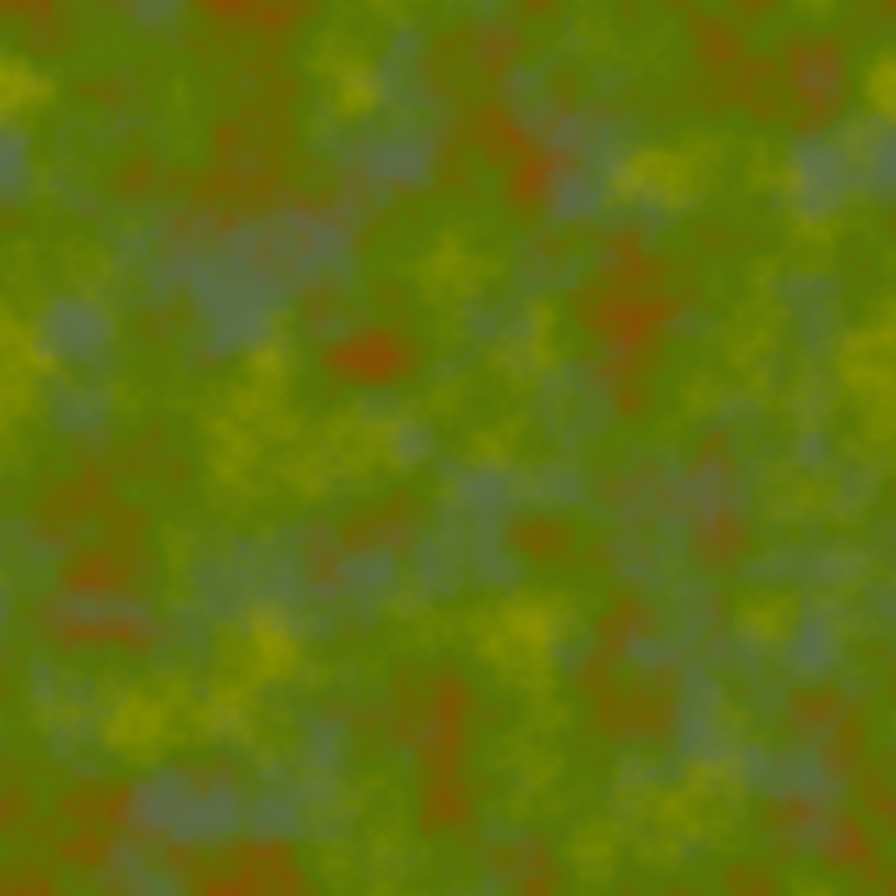
A Shadertoy shader for this texture:

```glsl
const vec3 GREEN = vec3(0.342, 0.455, 0.015);
const vec3 YELLOW = vec3(0.53, 0.565, 0.00);
const vec3 RUST = vec3(0.51, 0.315, 0.01);
const vec3 SLATE = vec3(0.36, 0.43, 0.36);

const int PATCH_CELLS = 10;      // repeats of the largest patches per tile
const int HAZE_CELLS = 11;       // repeats of the bluish haze per tile
const int OCTAVES = 5;
const float NOISE_SPREAD = 0.125; // standard deviation of the layered noise
const float COLOUR_REACH = 2.6;   // deviations needed for a pure colour
const float COLOUR_CURVE = 1.2;
const float HAZE_REACH = 3.0;
const float HAZE_STRENGTH = 0.75;

// Integer hash of a lattice point, 0 to 1
float hash(ivec2 p, int seed) {
    uint h = uint(p.x) * 1597u + uint(p.y) * 51749u + uint(seed) * 7919u;
    h = (h ^ (h >> 15)) * 73471u;
    h = (h ^ (h >> 13)) * 92821u;
    h = (h ^ (h >> 16)) * 68917u;
    h ^= h >> 15;
    return float(h & 65535u) / 65535.0;
}

// Value noise that wraps after a whole number of cells
float wrappedNoise(vec2 uv, int cells, int seed) {
    vec2 p = uv * float(cells);
    vec2 f = fract(p);
    ivec2 a = ivec2(floor(p)) % cells;
    ivec2 b = (a + 1) % cells;
    f = f * f * (3.0 - 2.0 * f);
    float low = mix(hash(a, seed), hash(ivec2(b.x, a.y), seed), f.x);
    float high = mix(hash(ivec2(a.x, b.y), seed), hash(b, seed), f.x);
    return mix(low, high, f.y);
}

// Layered noise, in standard deviations around zero
float cloud(vec2 uv, int cells, int seed) {
    float sum = 0.0, total = 0.0, weight = 1.0;
    for (int i = 0; i < OCTAVES; i++) {
        sum += weight * wrappedNoise(uv, cells, seed + i);
        total += weight;
        weight *= 0.5;
        cells *= 2;
    }
    return (sum / total - 0.5) / NOISE_SPREAD;
}

void mainImage(out vec4 fragColor, in vec2 fragCoord) {
    vec2 uv = fragCoord / iResolution.xy;

    // Rust in the hollows, green between, yellow on the heights
    float patches = cloud(uv, PATCH_CELLS, 3);
    float amount = pow(min(abs(patches) / COLOUR_REACH, 1.0), COLOUR_CURVE);
    vec3 colour = mix(GREEN, patches < 0.0 ? RUST : YELLOW, amount);

    // Bluish haze in independent places
    float haze = smoothstep(-0.6, HAZE_REACH, cloud(uv, HAZE_CELLS, 41));
    colour = mix(colour, SLATE, HAZE_STRENGTH * haze);

    fragColor = vec4(colour, 1.0);
}
```
